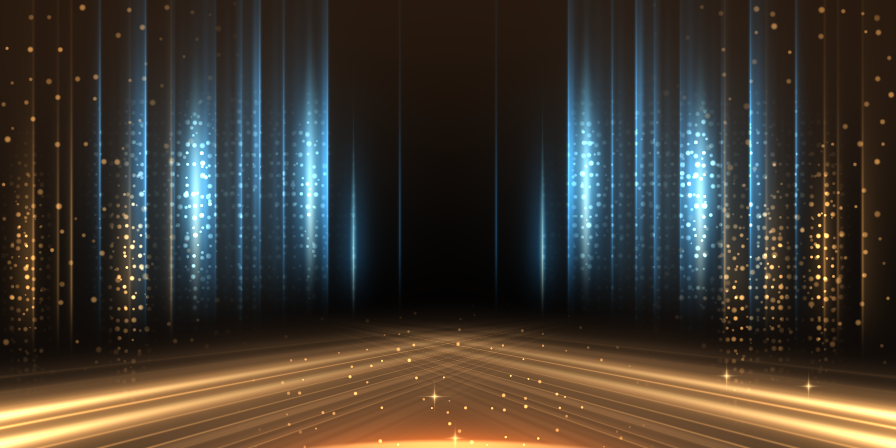
Reproduce this background procedurally as a Shadertoy shader.

```glsl
// An empty stage: mirrored curtains of blue and gold light over a glossy floor.
// Beams are one-sided exponential hazes, the floor is two crossing fans of rays,
// and the glitter comes from jittered grids weighted by the light around them.
#define BLUE vec3(0.13, 0.44, 0.70)
#define CYAN vec3(0.42, 0.82, 0.92)
#define GOLD vec3(1.00, 0.70, 0.36)
#define BROWN vec3(0.46, 0.33, 0.21)
#define FAN_ORIGIN vec2(1.46, 0.32)
#define BEAM_GAIN 0.75
#define STREAK_GAIN 0.95
#define GLITTER_GAIN 1.7

// Blue beams: edge x, haze width, peak height, strength
const vec4 BEAMS[9] = vec4[9](
    vec4(.893, .002, .50, .50), vec4(.732, .050, .62, .95), vec4(.634, .014, .62, .55),
    vec4(.581, .035, .70, .70), vec4(.540, .020, .55, .35), vec4(.482, .055, .60, .70),
    vec4(.390, .015, .60, .25), vec4(.326, .030, .64, .80), vec4(.224, .008, .66, .70));
// Bright lenses: centre, half width, half height
const vec4 CORES[3] = vec4[3](vec4(.693, .61, .026, .19),
    vec4(.437, .58, .030, .17), vec4(.789, .45, .006, .18));
// Gold beams: edge x, haze width, strength
const vec3 GOLD_BEAMS[5] = vec3[5](vec3(.383, .012, .6), vec3(.290, .025, .3),
    vec3(.160, .008, .6), vec3(.130, .010, .4), vec3(.075, .035, .6));
// Gold glitter clusters: centre, strength
const vec3 CLUSTERS[5] = vec3[5](vec3(.290, .40, 1.), vec3(1.836, .43, 1.),
    vec3(.060, .42, .7), vec3(1.646, .35, .7), vec3(1.727, .42, .7));
const vec2 STARS[4] = vec2[4](vec2(1.622, .161), vec2(1.805, .138),
    vec2(.970, .115), vec2(1.016, .022));

vec2 hash2(vec2 p) {
    vec3 q = fract(p.xyx * vec3(.1031, .1030, .0973));
    q += dot(q, q.yzx + 33.33);
    return fract((q.xx + q.yz) * q.zy);
}
float gradientNoise(vec2 p) {
    vec2 i = floor(p), f = fract(p), u = f * f * (3. - 2. * f), o = vec2(0, 1);
    float a = dot(hash2(i) - .5, f), b = dot(hash2(i + o.yx) - .5, f - o.yx);
    float c = dot(hash2(i + o) - .5, f - o), d = dot(hash2(i + 1.) - .5, f - 1.);
    return 2. * mix(mix(a, b, u.x), mix(c, d, u.x), u.y);
}
float bell(float x) { return exp(-x * x); }

// Haze that trails off behind one crisp edge
float haze(float d, float w) {
    return exp(-max(d, 0.) / w) * smoothstep(-1., 1., d * iResolution.y);
}
// Soft round specks on a jittered grid
float specks(vec2 p, vec2 cell, float radius, float density, float jitter) {
    vec2 id = floor(p / cell), h = hash2(id + 7.), k = hash2(id + 91.);
    vec2 d = (fract(p / cell) - .5 - (h - .5) * jitter) * cell;
    float r = radius * mix(.5, 1., k.y);
    return step(k.x, density) * smoothstep(r, r * .3, length(d)) * mix(.4, 1., h.y);
}
// Rays that spread from a far point toward the left edge
vec3 rayFan(vec2 p) {
    vec2 d = FAN_ORIGIN - p;
    float s = d.y / max(d.x, .05), outer = exp(-1.9 * max(p.x, 0.));
    float rays = .5 + 1.2 * gradientNoise(vec2(s * 55., 4.3));
    vec3 light = BROWN * .5 * rays * smoothstep(.07, .17, s) * smoothstep(.6, .2, s);
    for (int i = 0; i < 12; i++) {
        float h = hash2(vec2(float(i) + 3., 4.3)).x;
        float at = .11 + .024 * float(i) + .008 * h;
        light += GOLD * bell((s - at) / .0022) * h * (.1 + .6 * outer);
    }
    float hot = bell((s - .171) / .007) + bell((s - .213) / .009);
    float halo = bell((s - .171) / .024) + bell((s - .216) / .030);
    light += outer * (vec3(1., .84, .55) * hot + GOLD * .42 * halo) * STREAK_GAIN;
    return light * smoothstep(.05, .7, d.x);
}

void mainImage(out vec4 fragColor, in vec2 fragCoord) {
    vec2 p = (fragCoord - .5 * iResolution.xy) / iResolution.y + vec2(1., .5);
    float mx = 1. - abs(p.x - 1.), sides = smoothstep(.85, .5, mx);
    float horizon = mix(.19, .31, smoothstep(-.2, 1., mx));
    float foot = smoothstep(horizon - .03, horizon + .15, p.y);
    // Backdrop
    vec3 col = mix(vec3(.012, .008, .006), vec3(.15, .095, .055), smoothstep(.32, 1.05, p.y));
    col += vec3(.045, .032, .022) * sides * smoothstep(1.1, .6, p.y);
    // Curtains of light
    float blue = 0., core = 0., warm = 0., gold = 0., cluster = 0.;
    for (int i = 0; i < 9; i++) {
        vec4 b = BEAMS[i];
        float d = b.x - mx, rise = .17 + .83 * bell((p.y - b.z) / .22);
        blue += b.w * rise * (haze(d, b.y) + .6 * bell(d / .003));
    }
    blue *= 1. + 1.1 * gradientNoise(vec2(mx * 70., 2.5));
    for (int i = 0; i < 3; i++) {
        vec2 d = vec2(mx, p.y) - CORES[i].xy;
        float rise = bell(d.y / CORES[i].w);
        core += rise * bell(d.x / (CORES[i].z * (.2 + .8 * rise)));
        blue += .4 * rise * bell(d.x / .035);
        warm += bell((d.y + .06) / .13) * bell(d.x / (CORES[i].z * .35));
    }
    for (int i = 0; i < 5; i++) {
        vec3 b = GOLD_BEAMS[i], c = CLUSTERS[i];
        float d = b.x - mx, rise = .12 + .88 * bell((p.y - .45) / .25);
        gold += b.z * (.6 * haze(d, b.y) + bell(d / .003)) * rise;
        cluster += c.z * bell(length((p - c.xy) / vec2(.03, .15)));
    }
    float veil = bell((mx - .52) / .26) * bell((p.y - .56) / .26);
    col += foot * (BLUE * blue * BEAM_GAIN + CYAN * (core * .4 + .14 * blue * blue)
         + vec3(.08, .13, .16) * veil + GOLD * (warm * .35 + gold * .5 + cluster * .15));
    // Floor: brown sheen, crossing rays and the low sun at the front
    float sheen = smoothstep(-.03, .15, horizon - p.y);
    col += BROWN * sheen * (.42 + .3 * bell((p.x - 1.) / .6));
    col += (rayFan(p) + rayFan(vec2(2. - p.x, p.y))) * smoothstep(-.03, .08, horizon - p.y);
    float arc = p.y - .014 + .17 * (p.x - 1.) * (p.x - 1.);
    col += bell((p.x - 1.) / .36) * (vec3(.6, .23, .06) * exp(-max(arc, 0.) / .04)
         + vec3(.4, .4, .25) * smoothstep(.008, -.004, arc));
    // Glitter in the curtains, on the sides and over the floor
    float dots = specks(p, vec2(.017, .023), .0085, .8, .35);
    dots += .7 * specks(p + 3., vec2(.024, .028), .006, .6, .7);
    float cool = clamp(core + .4 * blue, 0., 1.) * foot * smoothstep(.85, .6, p.y) * sides;
    col += GLITTER_GAIN * dots * (vec3(.65, .9, .9) * cool + GOLD * cluster);
    float edges = smoothstep(.6, .15, mx) * smoothstep(.15, .3, p.y);
    col += GOLD * edges * .6 * specks(p + 5., vec2(.05), .010, .65, .7);
    col += GOLD * sheen * smoothstep(.5, .8, mx) * specks(p + 9., vec2(.035), .006, .4, .7);
    for (int i = 0; i < 4; i++) {
        vec2 d = abs(p - STARS[i]);
        col += vec3(1., .85, .55) * exp(-(d.x + d.y) / .010 - 45000. * d.x * d.y);
    }
    fragColor = vec4(clamp(col, 0., 1.), 1.);
}
```
